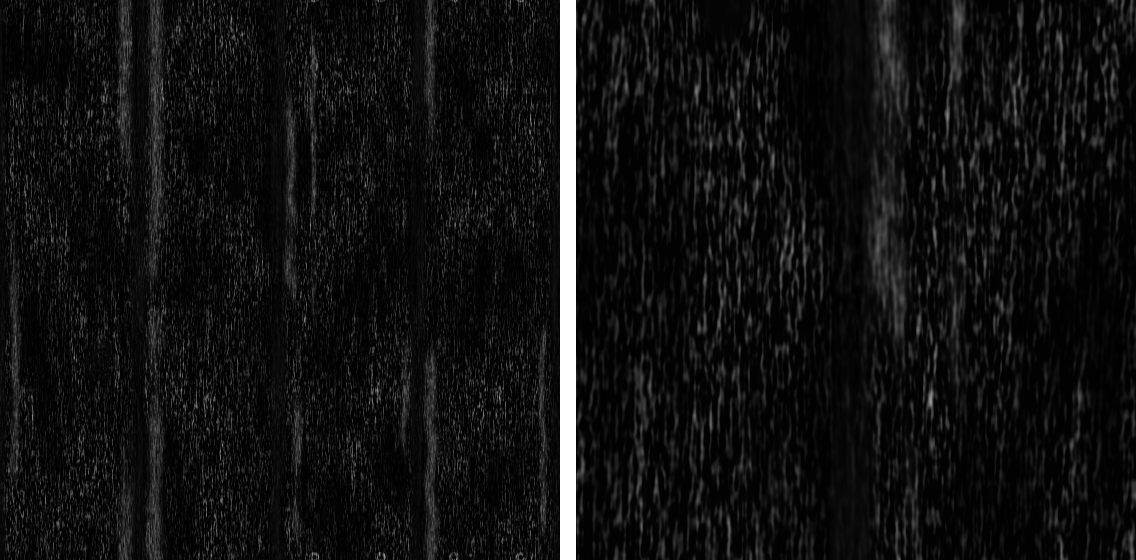
Left: the whole. Right: its middle third, enlarged.
Give the GLSL for this texture, as a Shadertoy shader.

```glsl
// Four dark, weathered vertical planks: hair-thin grain from stretched gradient noise,
// smooth shadowed seams, long pale rub marks, one knot per plank and nail rings.
// All noise wraps over the unit canvas, so the surface tiles.
const float TAU = 6.28319;
const float PLANKS = 4.0;
const float SEAM_SHIFT = 0.005;      // offset of the first seam from the left
const float SEAM_CENTRE = -0.032;    // seam shadow, in plank widths
const float SEAM_HALF = 0.05;
const float SEAM_TONE = 0.034;
const float BASE_TONE = 0.005;
const float GRAIN_GAIN = 0.092;
const float GRAIN_SOFTNESS = 0.16;
const float WEAR_TONE = 0.33;
const float STREAK_TONE = 0.12;
const float NAIL_TONE = 0.4;
const float NAIL_RADIUS = 0.0065;

// Rub marks: x, y of the middle, reach along the plank, half width.
const int MARKS = 9;
const vec4 MARK[MARKS] = vec4[MARKS](
    vec4(0.027, 0.33, -0.35, 0.007), vec4(0.278, 0.94, 0.75, 0.012),
    vec4(0.519, 0.67, -0.25, 0.009), vec4(0.770, 0.08, 0.40, 0.009),
    vec4(0.224, 0.95, 0.05, 0.010), vec4(0.560, 0.72, -0.45, 0.004),
    vec4(0.722, 0.28, -0.70, 0.006), vec4(0.970, 0.25, -0.05, 0.005),
    vec4(0.530, 0.19, -0.60, 0.007));

// Knots: x, y, radius and ring strength, one per plank.
const vec4 KNOT[4] = vec4[4](
    vec4(0.180, 0.355, 0.030, 0.6), vec4(0.423, 0.660, 0.017, 0.0),
    vec4(0.533, 0.280, 0.014, 0.9), vec4(0.785, 0.200, 0.022, 1.0));

float hash(vec2 cell) {
    uvec2 q = uvec2(ivec2(cell)) * uvec2(1597u, 3815u);
    uint n = (q.x ^ (q.y << 8)) * 747797u + 28913u;
    n = (n ^ (n >> 15)) * 732445u;
    n = (n ^ (n >> 13)) * 265443u;
    return float((n ^ (n >> 16)) & 65535u) / 65536.0;
}

float cornerSlope(vec2 cell, vec2 offset, vec2 cells) {
    float angle = TAU * hash(mod(cell, cells) + cells);
    return dot(vec2(cos(angle), sin(angle)), offset);
}

// Gradient noise that wraps after the given number of cells.
float gradNoise(vec2 p, vec2 cells) {
    vec2 c = floor(p * cells), f = fract(p * cells);
    vec2 w = f * f * f * (f * (f * 6.0 - 15.0) + 10.0);
    vec2 e = vec2(1.0, 0.0);
    float low = mix(cornerSlope(c, f, cells), cornerSlope(c + e.xy, f - e.xy, cells), w.x);
    float high = mix(cornerSlope(c + e.yx, f - e.yx, cells),
                     cornerSlope(c + e.xx, f - e.xx, cells), w.x);
    return mix(low, high, w.y);
}

// Layered streaks, scaled to about unit deviation.
float woodGrain(vec2 p) {
    return 4.5 * (0.80 * gradNoise(p, vec2(419.0, 71.0))
                + 0.45 * gradNoise(p, vec2(271.0, 22.0))
                + 0.42 * gradNoise(p, vec2(379.0, 173.0))
                + 0.25 * gradNoise(p, vec2(127.0, 8.0)));
}

void mainImage(out vec4 fragColor, in vec2 fragCoord) {
    vec2 p = fragCoord / iResolution.xy;
    float pixel = 1.0 / min(iResolution.x, iResolution.y);
    float plankPos = (p.x - SEAM_SHIFT) * PLANKS;
    int plank = int(mod(floor(plankPos), PLANKS));
    float u = fract(plankPos);

    // Grain bends gently along the plank and parts around its knot.
    vec4 knot = KNOT[plank];
    vec2 toKnot = p - knot.xy;
    float knotDist = length(toKnot * vec2(1.0, 0.85)) / knot.z;
    float bend = 0.012 * gradNoise(p, vec2(8.0, 2.0))
               - 0.4 * toKnot.x * exp(-0.6 * knotDist * knotDist);
    vec2 woodPos = p + vec2(bend, 0.0);
    float grain = woodGrain(woodPos);
    float ridge = 0.5 * (grain + sqrt(grain * grain + GRAIN_SOFTNESS));

    // Broad mottling varies the grain strength; some columns are rubbed pale.
    float mottle = 1.0 + 1.4 * gradNoise(p, vec2(9.0, 5.0))
                 + 1.2 * gradNoise(woodPos, vec2(47.0, 9.0));
    float column = smoothstep(0.26, 0.6, gradNoise(woodPos, vec2(83.0, 9.0)));
    float tone = BASE_TONE + GRAIN_GAIN * ridge * max(mottle, 0.2)
               + STREAK_TONE * column * clamp(0.6 + 0.4 * grain, 0.1, 1.5);

    // Knot: dark core, with concentric rings on most planks.
    float rings = pow(0.5 + 0.5 * sin(knotDist * 17.0 + grain * 1.2), 2.0);
    float knotTone = 0.018 + 0.18 * knot.w * rings * (0.3 + 0.4 * ridge);
    tone = mix(tone, knotTone, 0.85 * (1.0 - smoothstep(0.65, 1.15, knotDist)));

    // Seam: smooth shadow with faint long lines.
    float seamDist = abs(fract(u - SEAM_CENTRE + 0.5) - 0.5);
    float seam = 1.0 - smoothstep(SEAM_HALF * 0.6, SEAM_HALF * 1.4, seamDist);
    float seamTone = SEAM_TONE * (1.0 + 1.6 * gradNoise(p, vec2(150.0, 5.0)) + 0.25 * grain);
    tone = mix(tone, seamTone, 0.8 * seam);

    // Pale rub marks with ragged sides and broken ends.
    float ragged = 0.007 * gradNoise(p, vec2(16.0, 18.0));
    float broken = 1.1 * gradNoise(p, vec2(17.0, 11.0)) + 0.5 * gradNoise(p, vec2(139.0, 9.0));
    float wear = 0.0;
    for (int i = 0; i < MARKS; i++) {
        float across = (p.x - MARK[i].x + ragged) / MARK[i].w;
        float along = cos(TAU * (p.y - MARK[i].y)) + MARK[i].z + broken;
        wear = max(wear, exp(-pow(abs(across), 3.0)) * smoothstep(-0.3, 0.7, along));
    }
    tone = mix(tone, WEAR_TONE * clamp(0.68 + 0.2 * grain, 0.2, 1.3), 0.9 * wear);

    // Nail rings across the ends of the two right-hand planks.
    float nailX = u < 0.46 ? 0.225 : 0.70;
    vec2 toNail = vec2((u - nailX) / PLANKS, fract(p.y + 0.495) - 0.5);
    float ring = 1.0 - smoothstep(0.0012, 0.0025 + pixel, abs(length(toNail) - NAIL_RADIUS));
    tone += plank > 1 ? NAIL_TONE * ring * clamp(0.55 + 0.3 * grain, 0.1, 1.0) : 0.0;

    fragColor = vec4(vec3(clamp(tone, 0.0, 1.0)), 1.0);
}
```
